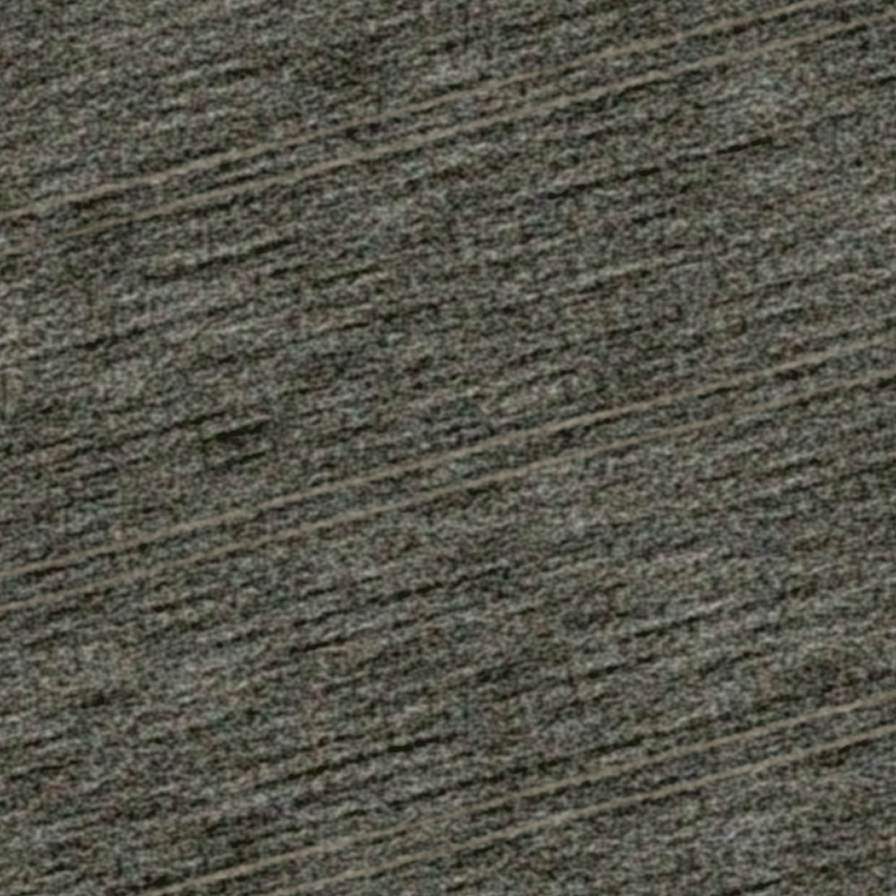
A Shadertoy shader for this texture:

```glsl
const vec3  SOIL_TINT      = vec3(0.004, 0.002, -0.038);
const vec3  TRACK_COLOR    = vec3(0.490, 0.465, 0.405);
const float BASE_TONE      = 0.334;
const float ROW_ANGLE      = 0.262;   // radians above horizontal
const float TRACK_PERIOD   = 0.386;   // distance between wheel-track pairs
const float TRACK_CENTER   = 0.712;
const float TRACK_HALF_GAP = 0.0185;
const float TRACK_WIDTH    = 0.0039;
const float FURROW_SPACING = 0.0276;
const float FURROW_WIDTH   = 0.0040;
const float FURROW_DEPTH   = 0.17;
const float GRAIN_CONTRAST = 0.25;
const float SPECK_CONTRAST = 0.18;
const float STREAK_CONTRAST = 0.19;
const float PATCH_CONTRAST = 0.07;
const float CHROMA_CONTRAST = 0.05;

vec2 randomGradient(vec2 cell) {
    vec3 p = fract(cell.xyx * vec3(0.1031, 0.1030, 0.0973));
    p += dot(p, p.yzx + 33.33);
    float angle = 6.2832 * fract((p.x + p.y) * p.z);
    return vec2(cos(angle), sin(angle));
}

float gradientNoise(vec2 p) {
    vec2 cell = floor(p), f = fract(p);
    vec2 u = f * f * f * (f * (f * 6.0 - 15.0) + 10.0);
    float a = dot(randomGradient(cell), f);
    float b = dot(randomGradient(cell + vec2(1, 0)), f - vec2(1, 0));
    float c = dot(randomGradient(cell + vec2(0, 1)), f - vec2(0, 1));
    float d = dot(randomGradient(cell + vec2(1, 1)), f - vec2(1, 1));
    return mix(mix(a, b, u.x), mix(c, d, u.x), u.y);
}

float ridge(float dist, float width) {
    return exp(-dist * dist / (width * width));
}

// Crop texture: fine grain stretched along the rows, streaks and soft patches
float cropTone(vec2 uv, vec2 field) {
    float tone = BASE_TONE;
    tone += GRAIN_CONTRAST * gradientNoise(field * vec2(76.0, 126.0) + 40.0);
    tone += SPECK_CONTRAST * gradientNoise(uv * vec2(155.0, 180.0) + 11.0);
    tone += STREAK_CONTRAST * gradientNoise(field * vec2(9.0, 80.0) + 73.0);
    tone += PATCH_CONTRAST * gradientNoise(field * vec2(3.0, 8.0) + 5.0);
    return tone;
}

// Long broken dark furrows, each with a faint lit edge above it
float furrowTone(vec2 field) {
    float row = floor(field.y / FURROW_SPACING);
    float offset = field.y - (row + 0.5) * FURROW_SPACING;
    offset += 0.006 * gradientNoise(vec2(field.x * 3.0, row * 3.71));
    float strength = smoothstep(-0.3, 0.4, gradientNoise(vec2(field.x * 1.7, row * 7.37 + 20.0)));
    float dashes = smoothstep(-0.5, 0.2, gradientNoise(vec2(field.x * 20.0, row * 5.43 + 60.0)));
    float shade = ridge(offset, FURROW_WIDTH) - 0.4 * ridge(offset - 0.009, FURROW_WIDTH);
    return -FURROW_DEPTH * strength * dashes * shade;
}

void mainImage(out vec4 fragColor, in vec2 fragCoord) {
    vec2 uv = fragCoord / iResolution.y;
    vec2 along = vec2(cos(ROW_ANGLE), sin(ROW_ANGLE));
    vec2 field = vec2(dot(uv, along), dot(uv, vec2(-along.y, along.x)));

    // Signed distance to the nearest wheel track
    float wobble = 0.004 * gradientNoise(field * vec2(5.0, 3.0) + 30.0)
                 + 0.0016 * gradientNoise(field * vec2(34.0, 20.0) + 65.0);
    float pairOffset = mod(field.y + wobble - TRACK_CENTER + 0.5 * TRACK_PERIOD, TRACK_PERIOD)
                     - 0.5 * TRACK_PERIOD;
    float rutOffset = pairOffset - sign(pairOffset) * TRACK_HALF_GAP;
    float nearTracks = smoothstep(0.042, 0.028, abs(pairOffset));

    // Crop rows and the shaded shoulders of the tracks
    float tone = cropTone(uv, field) + furrowTone(field) * (1.0 - nearTracks);
    float gaps = smoothstep(-0.45, 0.25, gradientNoise(field * vec2(15.0, 45.0) + 90.0));
    float shoulder = ridge(rutOffset + 0.0088, 0.0044) + 0.6 * ridge(rutOffset - 0.0088, 0.0044);
    tone -= 0.14 * gaps * shoulder;

    // Subtle colour variation: green to magenta, blue to yellow
    float greenShift = gradientNoise(uv * 38.0 + 17.0);
    float blueShift = gradientNoise(uv * 24.0 + 51.0);
    vec3 color = vec3(max(tone, 0.09)) + SOIL_TINT;
    color += CHROMA_CONTRAST * (greenShift * vec3(-0.6, 0.4, -0.2) + blueShift * vec3(-0.3, 0.0, 0.8));

    // Pale, slightly worn wheel tracks
    float wear = 0.88 + 0.4 * gradientNoise(field * vec2(22.0, 30.0) + 8.0);
    vec3 trackColor = TRACK_COLOR + 0.4 * (tone - BASE_TONE);
    color = mix(color, trackColor, clamp(wear, 0.0, 1.0) * ridge(rutOffset, TRACK_WIDTH));

    fragColor = vec4(clamp(color, 0.0, 1.0), 1.0);
}
```
